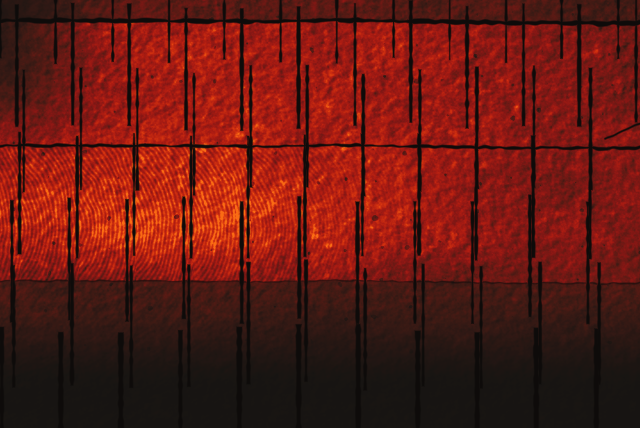
This texture is drawn by a WebGL 2 fragment shader. Its source:

```glsl
#version 300 es
// Scarred red wall: staggered vertical slits, three seams and combed arcs in raking light.
precision highp float;
uniform vec2 u_resolution;
out vec4 fragColor;

// Lengths are in canvas heights.
const int TIERS = 7;
const float TIER_OFFSET[TIERS] = float[](0.0, 0.039, 0.057, 0.047, 0.027, 0.033, 0.004);
const float TIER_TOP = 0.998;
const float TIER_STEP = 0.1514;
const float SLIT_PITCH = 0.1313;
const float PITCH_GROWTH = 0.00021;
const float SLIT_HALF_LENGTH = 0.143;
const float SLIT_HALF_WIDTH = 0.0036;
const vec3 SEAM_HEIGHT = vec3(0.948, 0.656, 0.340);
const vec3 SEAM_HALF_WIDTH = vec3(0.0048, 0.0032, 0.0016);
const float ARC_SPACING = 0.0092;
const float PIT_GRID = 13.0;
const vec3 SLIT_COLOR = vec3(0.055, 0.045, 0.04);
const vec3 HEAT_RAMP[7] = vec3[](
  vec3(0.09, 0.08, 0.07), vec3(0.22, 0.10, 0.08), vec3(0.38, 0.10, 0.08),
  vec3(0.53, 0.09, 0.08), vec3(0.68, 0.11, 0.07), vec3(0.82, 0.19, 0.06),
  vec3(0.98, 0.42, 0.08));

float hash(vec2 p) {
  vec3 q = fract(p.xyx * 0.1031);
  q += dot(q, q.yzx + 33.33);
  return fract((q.x + q.y) * q.z);
}

float noise(vec2 p) {
  vec2 i = floor(p), f = fract(p);
  f = f * f * (3.0 - 2.0 * f);
  return mix(mix(hash(i), hash(i + vec2(1, 0)), f.x),
             mix(hash(i + vec2(0, 1)), hash(i + vec2(1, 1)), f.x), f.y);
}

float fbm(vec2 p) {
  float sum = 0.0, gain = 0.5;
  for (int i = 0; i < 4; i++) {
    sum += gain * noise(p);
    p = mat2(1.6, 1.2, -1.2, 1.6) * p + 7.3;
    gain *= 0.5;
  }
  return sum;
}

// Signed distance to the nearest slit over all staggered tiers.
float slitDistance(vec2 p) {
  float nearest = 1.0;
  for (int k = 0; k < TIERS; k++) {
    float tier = float(k);
    float pitch = SLIT_PITCH + PITCH_GROWTH * tier * tier;
    float column = round((p.x - TIER_OFFSET[k]) / pitch);
    vec2 id = vec2(column + 20.0, tier * 9.0 + 3.0);
    vec2 center = vec2(TIER_OFFSET[k] + column * pitch, TIER_TOP - TIER_STEP * tier);
    center += (vec2(hash(id), hash(id + 51.0)) - 0.5) * vec2(0.003, 0.022);
    float ragged = (noise(vec2(p.y * 70.0, id.x * 5.0 + id.y)) - 0.5) * 0.0028;
    float width = SLIT_HALF_WIDTH * mix(0.8, 1.2, hash(id + 17.0));
    width *= k == 0 ? 0.8 : (k == 6 ? 1.5 : 1.0);
    vec2 d = abs(p - center) - vec2(width + ragged, SLIT_HALF_LENGTH);
    nearest = min(nearest, max(d.x, d.y));
  }
  return nearest;
}

float segmentDistance(vec2 p, vec2 a, vec2 b) {
  vec2 ab = b - a;
  return length(p - a - ab * clamp(dot(p - a, ab) / dot(ab, ab), 0.0, 1.0));
}

// Broad lighting: warm left of center, dim above the top seam, dark below the low one.
float lightField(vec2 p, vec3 above) {
  float sweep = (p.x - 0.62) / 0.6;
  vec2 glow = (p - vec2(0.25, 0.5)) / vec2(0.5, 0.14);
  float heat = mix(0.5, 0.75, exp(-sweep * sweep)) + 0.32 * exp(-dot(glow, glow));
  heat -= 0.42 * smoothstep(0.32, 0.0, p.x) * smoothstep(0.6, 0.85, p.y);
  heat *= mix(0.72, 1.0, smoothstep(0.33, 0.46, p.y)) * mix(1.0, 0.5, above.x);
  return mix(0.27 * smoothstep(0.09, 0.35, p.y), heat, above.z);
}

void main() {
  vec2 p = gl_FragCoord.xy / u_resolution.y;
  float pixel = 1.0 / u_resolution.y;

  // Seams wander a little and split the wall into rows.
  float wander = (noise(vec2(p.x * 5.0, 2.0)) - 0.5) * 0.009
               + (noise(vec2(p.x * 60.0, 8.0)) - 0.5) * 0.004;
  vec3 seamOffset = vec3(p.y - wander) - SEAM_HEIGHT;
  vec3 above = smoothstep(-pixel, pixel, seamOffset);
  vec3 seamWidth = SEAM_HALF_WIDTH * mix(0.5, 1.4, noise(vec2(p.x * 35.0, 4.0)));
  vec3 seams = 1.0 - smoothstep(-pixel, pixel, abs(seamOffset) - seamWidth);
  float middleRow = above.z * (1.0 - above.y);
  float light = lightField(p, above);

  // Plaster relief, grain, streaks and bright flecks.
  float relief = fbm(p * 55.0) - fbm(p * 55.0 + vec2(0.35, -0.25));
  float grain = noise(p * 240.0) - 0.5;
  float streaks = noise(mat2(0.8, -0.6, 0.6, 0.8) * p * vec2(70.0, 190.0)) - 0.5;
  float flecks = smoothstep(0.6, 0.78, fbm(p * 38.0 + 11.0));
  float texture_ = relief * 0.75 + grain * 0.14 + (fbm(p * 9.0) - 0.47) * 0.3 + flecks * 0.2;
  texture_ += streaks * 0.16 * (1.0 - middleRow);

  // Combed arcs bulge to the right within each column and fade across the wall.
  float columnX = mod(p.x - 0.05, 0.134);
  float radius = length(vec2(columnX + 0.07, (p.y - 0.47) * 0.75));
  float comb = sin(6.2832 * (radius / ARC_SPACING + noise(p * 28.0) * 0.8));
  float combFade = smoothstep(1.15, 0.35, p.x) * mix(0.3, 1.0, middleRow) * (1.0 - above.y);
  texture_ += comb * 0.13 * combFade;
  float heat = light + texture_ * smoothstep(-0.1, 0.7, light);

  // Scattered pits.
  vec2 cell = floor(p * PIT_GRID);
  vec2 pit = fract(p * PIT_GRID) - 0.3 - 0.4 * vec2(hash(cell + 5.0), hash(cell + 29.0));
  float pitSize = 0.07 * hash(cell + 71.0) * step(0.45, hash(cell + 43.0));
  float pitShape = length(pit) + (noise(p * 130.0) - 0.5) * 0.09;
  heat -= 0.5 * light * (1.0 - smoothstep(pitSize - 0.02, pitSize + 0.02, pitShape));

  // Slits with a chipped, lit rim, and one slanting crack.
  float slit = slitDistance(p);
  heat += 0.2 * light * exp(-max(slit, 0.0) / 0.003) * (noise(p * 90.0) - 0.35);
  float crack = segmentDistance(p + wander, vec2(1.41, 0.672), vec2(1.51, 0.718)) - 0.0022;
  float gap = 1.0 - smoothstep(-pixel, pixel, min(slit, crack));
  gap = max(gap, max(max(seams.x, seams.y), seams.z * 0.65));

  vec3 color = HEAT_RAMP[0];
  for (int i = 1; i < 7; i++)
    color = mix(color, HEAT_RAMP[i], clamp(heat * 5.0 - float(i - 1), 0.0, 1.0));
  fragColor = vec4(mix(color, SLIT_COLOR, gap), 1.0);
}
```
